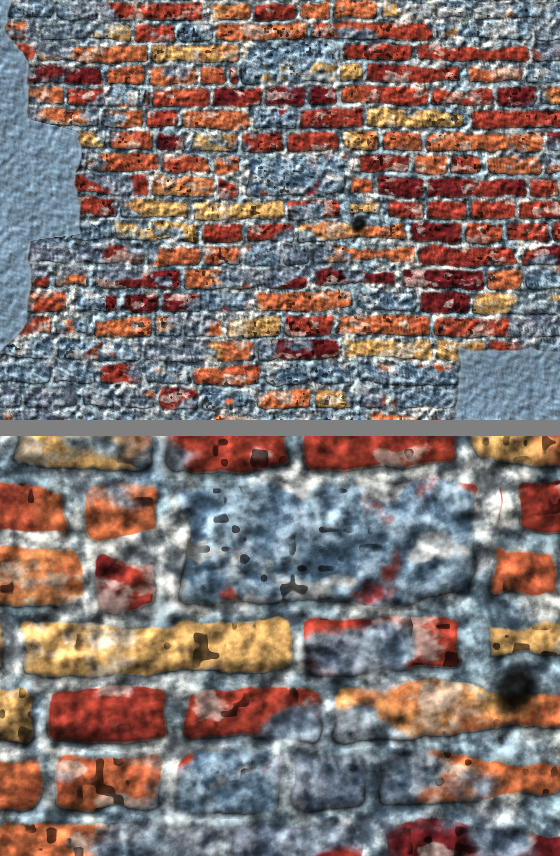
Top, the full canvas; bottom, a detail of the centre.
Give the GLSL for this texture, as a WebGL 1 fragment shader.

```glsl
precision highp float;
uniform vec2 u_resolution;

#define ROWS 20.0
#define ROW_GROWTH 1.7
#define BRICK_PITCH 0.226
#define PITCH_JITTER 0.38
#define SPLIT_CHANCE 0.6
#define JOINT 0.012
#define CORNER 0.008
#define EDGE_ROUGH 0.016
#define STAIN_LEVEL 0.63
#define GRAIN 1.5
#define GREY_STONE vec4(0.573, 0.804, 2.0, 4.0)
#define RED_STONE vec4(0.578, 0.828, 7.0, 9.0)

struct Brick { float dist; float height; float tone; vec2 id; };

float hash(vec2 p) {
  return fract(sin(dot(p, vec2(127.1, 311.7))) * 43758.5);
}

float noise(vec2 p) {
  vec2 i = floor(p), f = fract(p);
  f = f * f * (3.0 - 2.0 * f);
  return mix(mix(hash(i), hash(i + vec2(1.0, 0.0)), f.x),
             mix(hash(i + vec2(0.0, 1.0)), hash(i + 1.0), f.x), f.y);
}

float fbm(vec2 p) {
  float sum = 0.0, amp = 0.516;
  for (int i = 0; i < 5; i++) {
    sum += amp * noise(p);
    p = mat2(1.6, 1.2, -1.2, 1.6) * p + 7.3;
    amp *= 0.5;
  }
  return sum;
}

float joint(float i, float row) {
  return i + PITCH_JITTER * hash(vec2(i, row + 40.0));
}

// Cut the span (left, right, first row, last row) around a large stone
vec4 fitStone(vec4 span, vec4 stone, float x, float row) {
  if (row < stone.z || row >= stone.w) return span;
  if (x < stone.x) span.y = min(span.y, stone.x);
  else if (x > stone.y) span.x = max(span.x, stone.y);
  else span = stone;
  return span;
}

Brick findBrick(vec2 p) {
  float t = 1.0 - p.y;
  float r = ROWS * t - ROW_GROWTH * t * t;
  float density = ROWS - 2.0 * ROW_GROWTH * t;
  float row = floor(r), shift = hash(vec2(row, 3.0));
  float u = p.x / BRICK_PITCH + shift;
  float i = floor(u);
  if (u < joint(i, row)) i -= 1.0;
  float lo = joint(i, row), hi = joint(i + 1.0, row);

  // Some stretchers are halved into headers
  if (hash(vec2(i + 11.0, row)) < SPLIT_CHANCE) {
    float cut = mix(lo, hi, 0.38 + 0.24 * hash(vec2(i, row + 70.0)));
    if (u < cut) hi = cut; else lo = cut;
  }
  vec4 span = vec4((vec2(lo, hi) - shift) * BRICK_PITCH, row, row + 1.0);
  span = fitStone(span, GREY_STONE, p.x, row);
  span = fitStone(span, RED_STONE, p.x, row);

  vec2 local = vec2(p.x - 0.5 * (span.x + span.y), (0.5 * (span.z + span.w) - r) / density);
  vec2 size = 0.5 * vec2(span.y - span.x, (span.w - span.z) / density) - 0.5 * JOINT;
  vec2 q = abs(local) - size + CORNER;
  Brick b;
  b.dist = length(max(q, 0.0)) + min(max(q.x, q.y), 0.0) - CORNER;
  b.height = local.y / size.y;
  b.id = floor(span.xz * 97.0);
  b.tone = hash(b.id);
  if (span == GREY_STONE) b.tone = 2.0;
  if (span == RED_STONE) b.tone = 0.17;
  return b;
}

vec3 clayColor(float tone) {
  vec3 c = mix(vec3(0.36, 0.11, 0.12), vec3(0.56, 0.22, 0.17), smoothstep(0.1, 0.26, tone));
  c = mix(c, vec3(0.69, 0.38, 0.24), smoothstep(0.4, 0.62, tone));
  return mix(c, vec3(0.73, 0.57, 0.35), smoothstep(0.8, 0.92, tone));
}

// Signed depth inside the remaining render at the left and lower right
float renderDepth(vec2 p) {
  float t = 1.0 - p.y;
  float edge = 0.02 + 0.055 * smoothstep(0.06, 0.16, t) + 0.11 * smoothstep(0.28, 0.32, t)
    - 0.115 * smoothstep(0.555, 0.575, t) - 0.1 * smoothstep(0.76, 0.87, t);
  return max(edge - p.x, min(p.x - 1.09, t - 0.825));
}

void main() {
  vec2 p = gl_FragCoord.xy / u_resolution.y;
  float px = 1.5 / u_resolution.y, t = 1.0 - p.y;
  float rough = fbm(p * 24.0), blotch = fbm(p * 12.0 + 30.0), grain = fbm(p * 75.0);
  float relief = grain - fbm(p * 75.0 + vec2(-0.35, 0.5));
  float weather = max(smoothstep(0.66, 0.95, t), 0.75 - 0.75 * smoothstep(0.1, 0.4, p.x));
  weather = max(weather, 1.2 * smoothstep(0.85, 1.1, p.x) * (1.0 - smoothstep(0.04, 0.17, t)));

  // Bricks with worn outlines and a crumbled hollow
  vec2 warp = vec2(rough, fbm(p * 24.0 + 9.0)) - 0.5;
  vec2 wall = p + EDGE_ROUGH * warp + vec2(0.0, 0.014 * (noise(p * 3.5) - 0.5));
  Brick b = findBrick(wall);
  float hollow = 1.0 - smoothstep(0.02, 0.11, length((p - vec2(0.89, 0.41)) * vec2(1.0, 0.7)));
  float d = b.dist + 0.03 * max(blotch - 0.56 + 0.08 * weather, 0.0) + 0.014 * hollow * blotch * 2.0;
  float face = 1.0 - smoothstep(-px, px, d);

  // Pale mortar with grit
  vec3 mortar = mix(vec3(0.40, 0.43, 0.45), vec3(0.84, 0.84, 0.81), smoothstep(0.25, 0.7, grain));
  mortar = mix(mortar, mortar * vec3(0.76, 0.87, 0.95), smoothstep(0.4, 0.65, rough));

  // Fired clay, grey bricks, lime scuffs and pits
  vec3 slate = mix(vec3(0.27, 0.36, 0.44), vec3(0.57, 0.65, 0.70), smoothstep(0.25, 0.75, grain));
  vec3 clay = clayColor(b.tone + 0.4 * (blotch - 0.5)) * (0.7 + 0.65 * grain);
  float grey = step(1.0 - 0.1 - 0.32 * weather, hash(b.id + 5.0));
  if (b.tone > 1.0) grey = 1.0;
  clay = mix(clay, slate, grey * smoothstep(0.24, 0.38, rough));
  float scuff = smoothstep(0.59, 0.7, fbm(p * vec2(28.0, 40.0) + 51.0) + 0.05 * weather);
  clay = mix(clay, vec3(0.78, 0.75, 0.71), 0.65 * scuff);
  clay *= 1.0 - 0.6 * smoothstep(0.7, 0.78, noise(p * 130.0)) * smoothstep(0.5, 0.65, rough);
  clay *= 1.0 + 0.12 * b.height;
  vec3 color = mix(mortar, clay, face);

  // Blue grey smears over bricks and joints
  float smear = smoothstep(-0.02, 0.05, fbm(p * vec2(7.0, 11.0) + 17.0) - STAIN_LEVEL + 0.16 * weather);
  color = mix(color, slate, smear * mix(0.5, 0.88, face));

  // Shadowed crevices, deepest below each brick
  float crevice = exp(-abs(d - 0.001) / 0.0032) * mix(0.25, 0.7, smoothstep(0.5, -0.7, b.height));
  color *= 1.0 - crevice * smoothstep(0.3, 0.55, rough + 0.08);
  color *= 1.0 + GRAIN * relief;
  float hole = length((p - vec2(0.852, 0.468)) * vec2(1.0, 0.8)) + 0.03 * (rough - 0.5);
  color *= mix(0.15, 1.0, smoothstep(0.008, 0.026, hole));

  // Smooth render with a ragged, shaded rim
  float depth = renderDepth(p) + 0.035 * (blotch - 0.5) + 0.015 * (rough - 0.5);
  vec3 render = vec3(0.45, 0.54, 0.61) * (0.78 + 0.3 * blotch + 0.2 * grain) * (1.0 + 0.9 * relief);
  render = mix(render, vec3(0.72, 0.76, 0.78), 0.45 * exp(-max(depth, 0.0) / 0.006));
  color *= 1.0 - 0.45 * exp(-max(-depth, 0.0) / 0.007);
  color = mix(color, render, smoothstep(-px, px, depth));

  gl_FragColor = vec4(clamp(color, 0.0, 1.0), 1.0);
}
```
